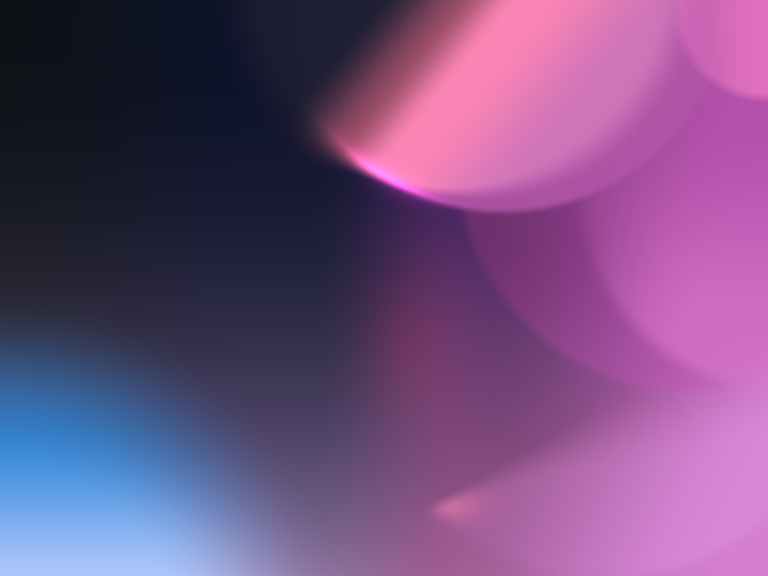
Reproduce this background procedurally as a Shadertoy shader.

```glsl
#define NIGHT vec3(0.05, 0.07, 0.09)
#define DUSK vec3(0.55, 0.45, 0.62)
#define AZURE vec3(0.18, 0.52, 0.84)
#define ICE vec3(0.71, 0.79, 1.00)
#define PLUM_TOP vec3(0.09, 0.03, 0.27)
#define PLUM_LOW vec3(0.62, 0.36, 0.55)
#define ORCHID vec3(0.82, 0.43, 0.77)
#define LILAC vec3(0.85, 0.53, 0.85)
#define SMOKE vec3(0.12, 0.12, 0.20)
#define HOT_PINK vec3(1.00, 0.53, 0.71)
#define MAGENTA vec3(0.65, 0.10, 0.50)
#define DISC vec3(0.873, 1.028, 0.396)

// Signed distance to a circle given as (centre, radius)
float circle(vec2 p, vec3 c) {
    return length(p - c.xy) - c.z;
}

// Coverage of a shape whose edge is blurred by the given width
float cover(float dist, float blur) {
    return 1.0 - smoothstep(-blur, blur, dist);
}

float glow(vec2 p, vec2 centre, vec2 size) {
    vec2 q = (p - centre) / size;
    return exp(-dot(q, q));
}

// Dark field, blue corner light and plum haze
vec3 backdrop(vec2 p) {
    vec3 night = NIGHT + vec3(0.0, 0.0, 0.07) * smoothstep(0.0, 0.45, p.x);
    vec3 col = mix(night, DUSK, pow(1.0 - p.y, 2.3));

    float blue = 1.0 - smoothstep(0.28, 0.60, length(p + vec2(0.0, 0.1)));
    vec3 sky = mix(ICE, AZURE, smoothstep(-0.05, 0.28, p.y));
    col = mix(col, sky, blue);

    vec3 plum = mix(PLUM_LOW, PLUM_TOP, p.y);
    col = mix(col, plum, smoothstep(0.54, 0.80, p.x));
    col += vec3(0.07, 0.0, -0.02) * glow(p, vec2(0.71, 0.41), vec2(0.08, 0.13));
    return mix(col, ORCHID, 0.9 * smoothstep(0.85, 1.35, p.x));
}

// Overlapping translucent circles on the right
vec3 sideCircles(vec3 col, vec2 p) {
    vec3 mauve = mix(vec3(0.44, 0.19, 0.43), vec3(0.68, 0.29, 0.65),
                     smoothstep(0.80, 1.28, p.x));
    mauve += 0.07 * smoothstep(0.60, 0.30, p.y) * vec3(1.0);
    col = mix(col, mauve, 0.92 * cover(circle(p, vec3(1.198, 0.726, 0.405)), 0.013));

    float inner = cover(circle(p, vec3(1.354, 0.670, 0.345)), 0.02);
    float lit = (1.0 - smoothstep(0.40, 0.82, p.y)) * smoothstep(0.95, 1.22, p.x);
    return mix(col, ORCHID, inner * (0.12 + 0.83 * lit));
}

// Pointed lens in the lower right, bounded by two arcs
vec3 lowerLens(vec3 col, vec2 p) {
    float blur = mix(0.012, 0.09, smoothstep(0.75, 1.25, p.x));
    float top = cover(circle(p, vec3(2.10, -2.606, 3.04)), blur);
    float under = cover(circle(p, vec3(1.05, 0.429, 0.434)), 0.02);
    float ramp = smoothstep(0.72, 1.30, p.x + 0.5 * (0.1 - p.y));
    vec3 tint = mix(vec3(0.61, 0.35, 0.57), LILAC, ramp);
    float body = top * mix(0.65, 1.0, under) * smoothstep(0.68, 0.80, p.x);
    col = mix(col, tint, body);
    float tip = glow(p, vec2(0.775, 0.123), vec2(0.06, 0.03));
    return col + vec3(0.18, 0.08, 0.06) * tip * top * under;
}

// Large bright disc crossed by a diagonal beam
vec3 beamDisc(vec3 col, vec2 p) {
    float beam = dot(p - vec2(0.60, 0.73), vec2(0.778, -0.628));
    float edge = circle(p, DISC);
    float leftSide = 1.0 - smoothstep(0.48, 0.64, p.x);

    vec3 crescent = mix(SMOKE, vec3(0.69, 0.33, 0.65), smoothstep(-0.06, 0.09, beam));
    col = mix(col, crescent, 0.92 * cover(edge, mix(0.009, 0.06, leftSide)));

    vec3 face = mix(SMOKE, vec3(0.62, 0.31, 0.41), smoothstep(-0.13, 0.0, beam));
    face = mix(face, HOT_PINK, smoothstep(-0.02, 0.065, beam));
    face = mix(face, vec3(0.82, 0.46, 0.73), smoothstep(0.09, 0.27, beam));
    float blur = mix(0.012, 0.04, smoothstep(0.75, 1.10, p.x)) + 0.05 * leftSide;
    col = mix(col, face, 0.95 * cover(circle(p, vec3(0.80, 1.052, 0.387)), blur));

    // Vivid rim where the beam meets the edge
    float rim = exp(-abs(edge + 0.004) / 0.010);
    return col + MAGENTA * rim * glow(p, vec2(0.668, 0.679), vec2(0.08));
}

void mainImage(out vec4 fragColor, in vec2 fragCoord) {
    vec2 p = fragCoord / iResolution.y;
    vec3 col = backdrop(p);
    col = sideCircles(col, p);
    col = lowerLens(col, p);
    col = beamDisc(col, p);

    // Small disc in the upper corner
    float corner = cover(circle(p, vec3(1.328, 0.983, 0.153)), 0.012);
    col = mix(col, vec3(0.91, 0.46, 0.76), corner * mix(0.45, 0.85, smoothstep(1.20, 1.32, p.x)));

    fragColor = vec4(clamp(col, 0.0, 1.0), 1.0);
}
```
